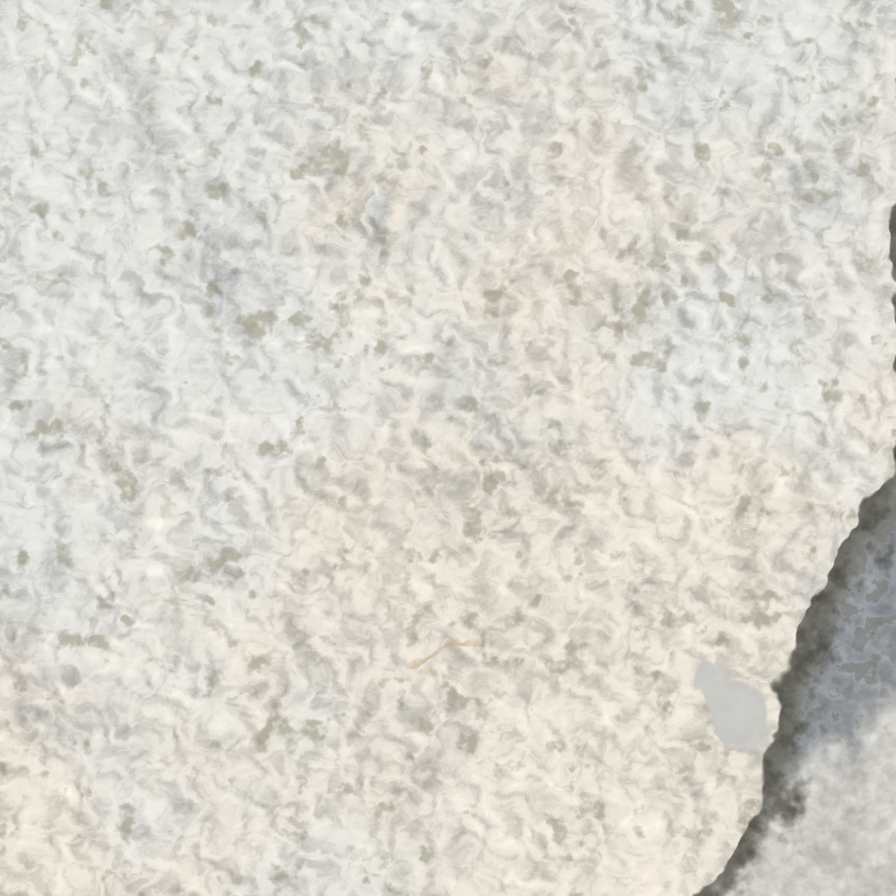
Give the GLSL for this texture, as a WebGL 1 fragment shader.

```glsl
precision highp float;
uniform vec2 u_resolution;

const vec3 COOL_STONE = vec3(0.985, 0.985, 0.965);
const vec3 WARM_STONE = vec3(1.020, 0.990, 0.935);
const vec3 BLUE_SMUDGE = vec3(0.66, 0.68, 0.69);
const vec3 OLIVE_PIT = vec3(0.62, 0.61, 0.53);
const vec3 OCHRE = vec3(0.74, 0.66, 0.53);
const vec3 CHIP_GREY = vec3(0.78, 0.78, 0.765);
const vec3 LEDGE_SHADOW = vec3(0.59, 0.605, 0.62);
const vec3 LEDGE_LIGHT = vec3(0.80, 0.795, 0.775);
const vec3 CREVICE = vec3(0.38, 0.375, 0.34);

float hash(vec2 cell) {
  vec3 q = fract(vec3(cell.xyx) * vec3(0.1031, 0.1030, 0.0973));
  q += dot(q, q.yzx + 33.33);
  return fract((q.x + q.y) * q.z);
}

float noise(vec2 p) {
  vec2 cell = floor(p);
  vec2 f = fract(p);
  f = f * f * f * (f * (f * 6.0 - 15.0) + 10.0);
  float low = mix(hash(cell), hash(cell + vec2(1.0, 0.0)), f.x);
  float high = mix(hash(cell + vec2(0.0, 1.0)), hash(cell + 1.0), f.x);
  return mix(low, high, f.y);
}

// Fractal noise centred on zero
float fbm(vec2 p) {
  float sum = 0.0;
  float amplitude = 0.5;
  for (int i = 0; i < 4; i++) {
    sum += amplitude * (noise(p) - 0.5);
    p = mat2(1.6, 1.2, -1.2, 1.6) * p + 17.3;
    amplitude *= 0.5;
  }
  return sum;
}

// Difference of heights along the light direction
float relief(vec2 p, float scale) {
  vec2 warp = vec2(fbm(p * 38.0 + 5.0), fbm(p * 38.0 + 61.0));
  vec2 q = mat2(0.88, 0.48, -0.60, 1.05) * p * scale + warp * 2.2;
  vec2 toLight = vec2(0.20, 0.30);
  return fbm(q - toLight) - fbm(q + toLight);
}

float segmentDistance(vec2 p, vec2 a, vec2 b) {
  vec2 ab = b - a;
  return length(p - a - ab * clamp(dot(p - a, ab) / dot(ab, ab), 0.0, 1.0));
}

float smudge(vec2 p, vec2 centre, float radius) {
  vec2 q = (p - centre) / radius;
  return exp(-dot(q, q));
}

vec3 stone(vec2 p) {
  float grain = relief(p, 62.0);
  float mottle = fbm(p * 30.0 + 9.0);
  float tone = 0.885 + 0.30 * grain + 0.17 * mottle + 0.10 * fbm(p * 7.0 + 3.0);
  tone = min(tone, 0.90 + 0.45 * (tone - 0.90));

  float warmth = 0.75 - 0.75 * p.y + 0.35 * p.x * p.y + 1.3 * fbm(p * 5.0 + 40.0);
  vec3 color = tone * mix(COOL_STONE, WARM_STONE, smoothstep(0.15, 0.75, warmth));

  // Grey smudges, broken up by the grain
  float patches = smudge(p, vec2(0.42, 0.77), 0.05) + smudge(p, vec2(0.25, 0.70), 0.045)
    + 0.7 * smudge(p, vec2(0.51, 0.50), 0.07) + 0.7 * smudge(p, vec2(0.06, 0.21), 0.05)
    + 0.7 * smoothstep(0.10, 0.30, fbm(p * 6.5 + 80.0));
  float broken = smoothstep(-0.20, 0.22, fbm(p * 45.0 + 23.0));
  color = mix(color, BLUE_SMUDGE * (0.96 + 0.5 * grain), 0.65 * min(patches, 1.0) * broken);

  // Small olive hollows
  float pits = smoothstep(0.14, 0.32, fbm(p * 42.0 + 130.0));
  return mix(color, OLIVE_PIT, 0.62 * pits);
}

vec3 ledge(vec2 p, float depth) {
  float coarse = fbm(p * 22.0 + 31.0);
  float speckle = fbm(p * 75.0 + 12.0);
  float sunlit = smoothstep(-0.03, 0.03, 0.15 + 0.8 * (p.x - 0.9) - p.y + 0.12 * coarse);
  vec3 color = mix(LEDGE_SHADOW, LEDGE_LIGHT, sunlit);
  color += 0.20 * speckle + 0.14 * coarse + 0.12 * relief(p, 62.0);
  float stain = smoothstep(0.02, 0.20, speckle + 0.5 * coarse) * (1.0 - sunlit);
  color = mix(color, CREVICE, 0.45 * stain);
  float crevice = 1.0 - smoothstep(0.012, 0.050, depth + 0.07 * coarse + 0.03 * speckle);
  return mix(color, CREVICE + 0.28 * speckle, 0.85 * crevice);
}

// Horizontal position of the broken rim at height y
float rim(float y) {
  return 0.765 + 0.098 * smoothstep(-0.04, 0.13, y) + 0.14 * smoothstep(0.21, 0.53, y);
}

void main() {
  vec2 p = gl_FragCoord.xy / u_resolution;
  float soft = 0.0025;
  vec3 color = stone(p);

  // Ochre crease
  vec2 bent = p + vec2(0.0, 0.05 * fbm(p * 24.0));
  float crease = segmentDistance(bent, vec2(0.43, 0.235), vec2(0.59, 0.32));
  float creaseFade = smoothstep(-0.05, 0.16, fbm(p * 18.0 + 70.0));
  color = mix(color, OCHRE, 0.6 * creaseFade * (1.0 - smoothstep(0.001, 0.005, crease)));

  // Smooth chip beside the rim
  vec2 c = mat2(0.7, 0.7, -0.7, 0.7) * (p - vec2(0.822, 0.208));
  float chip = length(c * vec2(1.0, 1.5)) - 0.053 + 0.055 * fbm(p * 28.0 + 50.0);
  vec3 chipColor = CHIP_GREY + 0.05 * fbm(p * 50.0);
  color = mix(color, chipColor, 0.9 * (1.0 - smoothstep(-0.004, 0.004, chip)));

  // Shaded ledge past the rim
  float depth = p.x - rim(p.y) + 0.045 * fbm(p * 20.0 + 2.0);
  color = mix(color, ledge(p, depth), smoothstep(-soft, soft, depth));

  gl_FragColor = vec4(clamp(color, 0.0, 1.0), 1.0);
}
```
